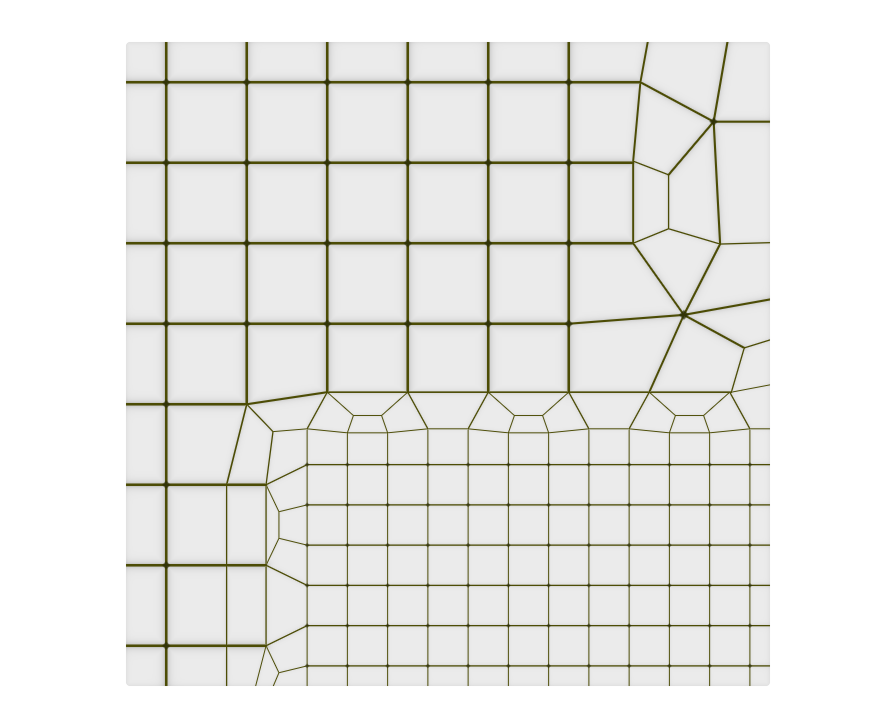
Write a Shadertoy shader that draws this pattern.

```glsl
const vec3 PAPER = vec3(1.0);
const vec3 TILE = vec3(0.922);
const vec3 OLIVE = vec3(0.30, 0.30, 0.02);
const vec3 DARK_OLIVE = vec3(0.17, 0.18, 0.03);
const float WIDE = 0.016;
const float MEDIUM = 0.010;
const float SLIM = 0.008;
const float THIN = 0.006;

// Joints around the irregular cells on the right: start.xy, end.xy
const vec4 WIDE_JOINTS[9] = vec4[9](
    vec4(6.39, 7.50, 7.30, 7.01), vec4(7.48, 8.05, 7.30, 7.01),
    vec4(7.30, 7.01, 8.10, 7.01), vec4(7.30, 7.01, 6.74, 6.35),
    vec4(7.30, 7.01, 7.38, 5.49), vec4(7.38, 5.49, 6.93, 4.61),
    vec4(6.93, 4.61, 8.10, 4.82), vec4(6.93, 4.61, 7.68, 4.20),
    vec4(5.50, 4.50, 6.93, 4.61));
const vec4 THIN_JOINTS[7] = vec4[7](
    vec4(6.30, 6.52, 6.74, 6.35), vec4(6.74, 6.35, 6.74, 5.68),
    vec4(6.74, 5.68, 6.30, 5.50), vec4(6.74, 5.68, 7.38, 5.49),
    vec4(7.38, 5.49, 8.10, 5.51), vec4(7.68, 4.20, 8.10, 4.33),
    vec4(7.68, 4.20, 7.52, 3.65));
const vec2 BENT_COLUMN[6] = vec2[6](
    vec2(6.49, 8.05), vec2(6.39, 7.50), vec2(6.30, 6.52),
    vec2(6.30, 5.50), vec2(6.93, 4.61), vec2(6.50, 3.65));

float segmentDistance(vec2 p, vec2 a, vec2 b) {
    vec2 ap = p - a, ab = b - a;
    return length(ap - ab * clamp(dot(ap, ab) / dot(ab, ab), 0.0, 1.0));
}

// x: ink coverage, y: soft shade, z: knot; merged with the grooves so far
vec3 groove(vec3 g, vec2 p, vec2 a, vec2 b, float w, float px) {
    float d = segmentDistance(p, a, b);
    float ink = clamp((min(d + 0.5 * px, w) - max(d - 0.5 * px, -w)) / px, 0.0, 1.0);
    float strength = w / WIDE;
    float shade = 0.2 * strength * exp(-d / (0.038 * strength));
    return max(g, vec3(ink, shade, 0.0));
}

// Small dark diamond where grid lines cross
vec3 knot(vec3 g, vec2 p, vec2 c, float r, float px) {
    vec2 q = abs(p - c);
    float fill = smoothstep(px, -px, (q.x + q.y - r) * 0.7);
    return max(g, vec3(0.0, 0.0, fill));
}

float roundBox(vec2 p, vec2 halfSize, float r) {
    vec2 q = abs(p) - halfSize + r;
    return length(max(q, 0.0)) + min(max(q.x, q.y), 0.0) - r;
}

// Reflection with period 2
float mirror(float x) {
    return abs(mod(x + 1.0, 2.0) - 1.0);
}

vec3 coarseGrid(vec3 g, vec2 p, float px) {
    vec2 k = clamp(floor(p) + 0.5, vec2(0.5), vec2(5.5, 7.5));
    float foot = k.x < 1.0 ? -0.1 : k.x < 2.0 ? 3.5 : 3.65;
    float reach = k.y < 3.0 ? 1.74 : k.y < 4.0 ? 1.5 : k.y < 5.0 ? 5.5
                : k.y < 7.0 ? 6.3 : 6.39;
    g = groove(g, p, vec2(k.x, foot), vec2(k.x, 8.1), WIDE, px);
    g = groove(g, p, vec2(-0.1, k.y), vec2(reach, k.y), WIDE, px);
    if (k.y > 4.0 || k.x < 1.0) g = knot(g, p, k, 0.05, px);
    return g;
}

vec3 fineGrid(vec3 g, vec2 p, float px) {
    vec2 k = clamp(floor(p * 2.0) * 0.5 + 0.25, vec2(2.25, 0.25), vec2(7.75, 2.75));
    float top = mirror(k.x - 3.0) < 0.5 ? 3.145 : 3.195;
    g = groove(g, p, vec2(k.x, -0.1), vec2(k.x, top), THIN, px);
    g = groove(g, p, vec2(2.25, k.y), vec2(8.1, k.y), SLIM, px);
    return knot(g, p, k, 0.026, px);
}

// Transition strip above the fine grid
vec3 upperStrip(vec3 g, vec2 p, float px) {
    g = groove(g, p, vec2(2.5, 3.65), vec2(7.52, 3.65), MEDIUM, px);
    g = groove(g, p, vec2(7.52, 3.65), vec2(8.1, 3.76), THIN, px);
    if (p.x < 2.24) return g;
    vec2 q = vec2(mirror(p.x - 3.0), p.y);
    vec2 peak = vec2(0.5, 3.65), mouth = vec2(0.175, 3.36);
    vec2 inner = vec2(0.25, 3.145), outer = vec2(0.75, 3.195);
    g = groove(g, q, peak, mouth, THIN, px);
    g = groove(g, q, mouth, vec2(-0.2, mouth.y), THIN, px);
    g = groove(g, q, mouth, inner, THIN, px);
    g = groove(g, q, inner, vec2(-0.25, inner.y), THIN, px);
    g = groove(g, q, inner, outer, THIN, px);
    g = groove(g, q, outer, vec2(1.2, outer.y), THIN, px);
    return groove(g, q, peak, outer, SLIM, px);
}

// Transition strip left of the fine grid
vec3 leftStrip(vec3 g, vec2 p, float px) {
    vec2 bend = vec2(1.826, 3.16), crown = vec2(1.5, 3.5);
    g = groove(g, p, vec2(1.25, -0.1), vec2(1.25, 2.5), SLIM, px);
    g = groove(g, p, vec2(1.25, 2.5), crown, MEDIUM, px);
    g = groove(g, p, vec2(1.74, 0.5), vec2(1.74, 2.5), SLIM, px);
    g = groove(g, p, vec2(1.74, 0.5), vec2(1.59, -0.08), THIN, px);
    g = groove(g, p, vec2(1.74, 2.5), bend, SLIM, px);
    g = groove(g, p, bend, crown, SLIM, px);
    g = groove(g, p, bend, vec2(2.25, 3.195), THIN, px);
    g = groove(g, p, crown, vec2(2.5, 3.65), 0.013, px);
    if (p.y > 2.8) return g;
    vec2 q = vec2(p.x, mirror(p.y));
    vec2 hub = vec2(1.74, 0.5), mouth = vec2(1.9, 0.165);
    g = groove(g, q, hub, mouth, THIN, px);
    g = groove(g, q, mouth, vec2(p.y < 0.5 ? 1.83 : 1.9, 0.0), THIN, px);
    g = groove(g, q, mouth, vec2(2.25, 0.25), THIN, px);
    return groove(g, q, hub, vec2(2.25, 0.75), SLIM, px);
}

vec3 rightCells(vec3 g, vec2 p, float px) {
    for (int i = 0; i < 9; i++)
        g = groove(g, p, WIDE_JOINTS[i].xy, WIDE_JOINTS[i].zw, 0.013, px);
    for (int i = 0; i < 7; i++)
        g = groove(g, p, THIN_JOINTS[i].xy, THIN_JOINTS[i].zw, SLIM, px);
    for (int i = 0; i < 5; i++)
        g = groove(g, p, BENT_COLUMN[i], BENT_COLUMN[i + 1], 0.012, px);
    g = knot(g, p, vec2(7.3, 7.01), 0.05, px);
    return knot(g, p, vec2(6.93, 4.61), 0.06, px);
}

void mainImage(out vec4 fragColor, in vec2 fragCoord) {
    // The panel spans 8 by 8 coarse cells
    float px = 9.043 / iResolution.y;
    vec2 p = (fragCoord - 0.5 * iResolution.xy) * px + 4.0;

    vec3 g = coarseGrid(vec3(0.0), p, px);
    g = fineGrid(g, p, px);
    g = upperStrip(g, p, px);
    g = leftStrip(g, p, px);
    g = rightCells(g, p, px);

    // Tiles, shaded rim and grooves on white
    float box = roundBox(p - 4.0, vec2(4.0), 0.05);
    vec3 color = TILE - g.y - 0.05 * exp(min(box, 0.0) / 0.025);
    color = mix(color, OLIVE, g.x);
    color = mix(color, DARK_OLIVE, g.z * 0.8);
    color = mix(color, PAPER, smoothstep(-0.6 * px, 0.6 * px, box));
    fragColor = vec4(color, 1.0);
}
```
